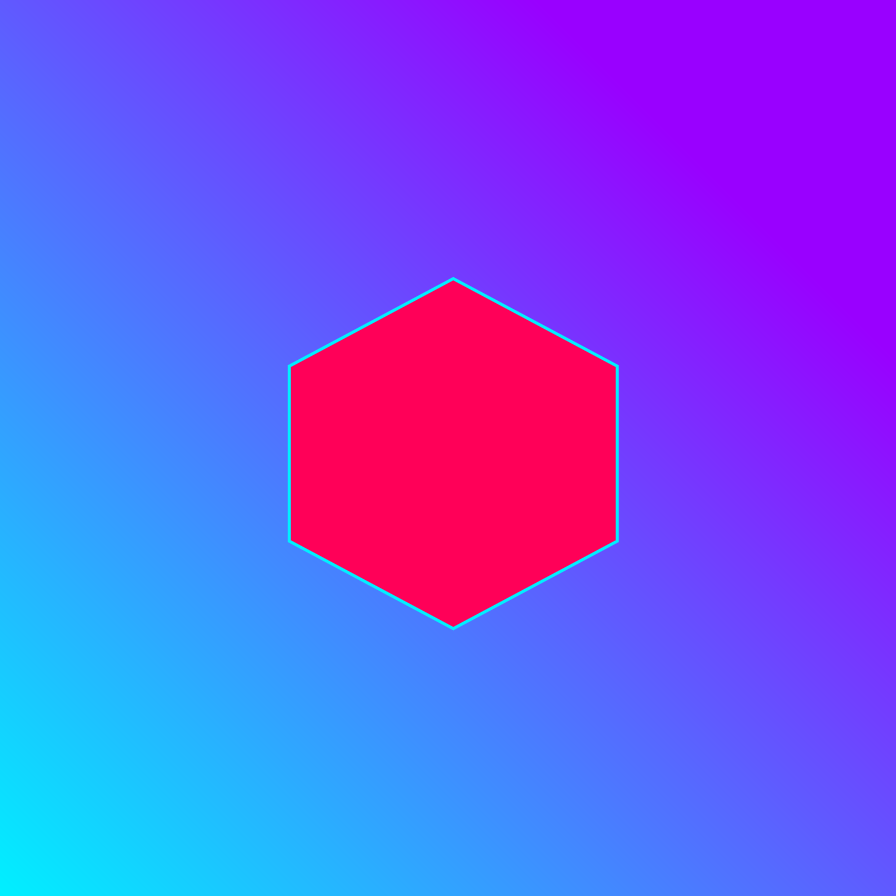
A WebGL 1 fragment shader for this background:

```glsl
precision highp float;

uniform vec2 u_resolution;

// Distance to an upright hexagon; size holds half its width and half its height
float hexagon(vec2 p, vec2 size) {
  p = abs(p);
  vec2 slopeNormal = normalize(vec2(0.5 * size.y, size.x));
  float slope = dot(p - vec2(0.0, size.y), slopeNormal);
  return max(p.x - size.x, slope);
}

void main() {
  vec2 uv = gl_FragCoord.xy / u_resolution;
  float pixel = 1.0 / min(u_resolution.x, u_resolution.y);

  vec3 cyan = vec3(0.0, 0.941, 1.0);
  vec3 violet = vec3(0.6, 0.0, 1.0);
  vec3 crimson = vec3(1.0, 0.0, 0.345);

  // Diagonal gradient, flat violet in the upper right corner
  vec3 color = mix(cyan, violet, clamp((uv.x + uv.y) / 1.6, 0.0, 1.0));

  // Filled hexagon with a thin outline
  float d = hexagon(uv - vec2(0.5059, 0.4937), vec2(0.183, 0.1953));
  float fill = clamp(0.5 - d / pixel, 0.0, 1.0);
  float outline = clamp(0.5 - (abs(d) - 0.0017) / pixel, 0.0, 1.0);
  color = mix(color, crimson, fill);
  color = mix(color, cyan, outline);

  gl_FragColor = vec4(color, 1.0);
}
```
